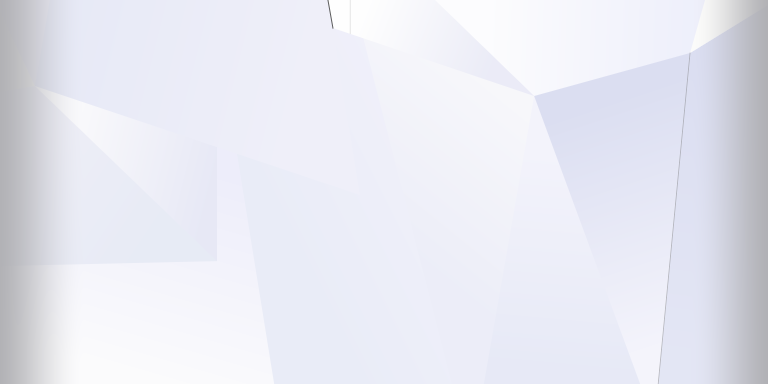
Give the GLSL for this background, as a Shadertoy shader.

```glsl
// Pale folded-paper facets in white and lavender with grey shaded sides.

// Smooth mask of the half plane to the left of the direction a -> b.
float leftOf(vec2 p, vec2 a, vec2 b) {
    vec2 dir = normalize(b - a);
    float dist = dir.x * (p.y - a.y) - dir.y * (p.x - a.x);
    return clamp(dist * iResolution.y + 0.5, 0.0, 1.0);
}

// Linear blend from one colour at a to another at b.
vec3 ramp(vec2 p, vec2 a, vec2 b, vec3 from, vec3 to) {
    vec2 axis = b - a;
    return mix(from, to, clamp(dot(p - a, axis) / dot(axis, axis), 0.0, 1.0));
}

// Smooth mask of a thin segment.
float stroke(vec2 p, vec2 a, vec2 b, float halfWidth) {
    vec2 axis = b - a;
    float along = clamp(dot(p - a, axis) / dot(axis, axis), 0.0, 1.0);
    float dist = length(p - a - axis * along);
    return clamp((halfWidth - dist) * iResolution.y + 0.5, 0.0, 1.0);
}

void mainImage(out vec4 fragColor, in vec2 fragCoord) {
    vec2 p = fragCoord / iResolution.xy * vec2(2.0, 1.0);

    // Shared corners of the folds
    vec2 leftPeak = vec2(0.091, 0.776);
    vec2 flapTop = vec2(0.565, 0.615);
    vec2 flapFoot = vec2(0.565, 0.320);
    vec2 notchTop = vec2(0.854, 1.0);
    vec2 notch = vec2(0.867, 0.927);
    vec2 sheetTip = vec2(0.9375, 0.492);
    vec2 hub = vec2(1.391, 0.75);
    vec2 ridgeTop = vec2(1.133, 1.0);
    vec2 rightPeak = vec2(1.797, 0.862);
    vec2 rightFoot = vec2(1.714, 0.0);
    vec2 cornerTop = vec2(1.836, 1.0);
    vec2 cornerSide = vec2(2.0, 0.987);

    // Lower left sheet
    vec3 color = ramp(p, vec2(0.56, 0.55), vec2(0.4, 0.0),
                      vec3(0.93, 0.93, 0.98), vec3(0.985, 0.985, 0.99));

    // Central sheets, from left to right
    vec3 facet = ramp(p, vec2(0.7, 0.4), vec2(1.1, 0.6),
                      vec3(0.912, 0.925, 0.968), vec3(0.94, 0.94, 0.98));
    color = mix(color, facet, leftOf(p, vec2(0.62, 0.583), vec2(0.714, 0.0)));
    facet = ramp(p, vec2(1.05, 0.35), vec2(1.35, 0.72),
                 vec3(0.925, 0.93, 0.972), vec3(0.968, 0.968, 0.982));
    color = mix(color, facet, leftOf(p, vec2(1.0, 0.69), vec2(1.177, 0.0)));
    facet = ramp(p, vec2(1.45, 0.6), vec2(1.4, 0.05),
                 vec3(0.953, 0.953, 0.985), vec3(0.905, 0.915, 0.965));
    color = mix(color, facet, leftOf(p, hub, vec2(1.26, 0.0)));

    // Blue fold below the right ridge
    facet = ramp(p, vec2(1.5, 0.7), vec2(1.7, 0.1),
                 vec3(0.86, 0.872, 0.945), vec3(0.955, 0.955, 0.985));
    color = mix(color, facet, leftOf(p, hub, vec2(1.667, 0.0)));

    // Left flap and its bright triangle
    float flap = leftOf(p, vec2(0.0, 0.307), flapFoot)
               * leftOf(p, flapFoot, flapTop)
               * leftOf(p, leftPeak, vec2(0.0, 0.76));
    facet = ramp(p, vec2(0.1, 0.6), vec2(0.4, 0.4),
                 vec3(0.93, 0.932, 0.965), vec3(0.907, 0.92, 0.962));
    color = mix(color, facet, flap);
    facet = ramp(p, vec2(0.2, 0.65), vec2(0.565, 0.56),
                 vec3(0.975, 0.975, 0.985), vec3(0.905, 0.91, 0.962));
    color = mix(color, facet, flap * leftOf(p, leftPeak, flapFoot));

    // Upper left sheet and its corner fan
    facet = ramp(p, vec2(0.15, 0.85), vec2(0.75, 0.7),
                 vec3(0.905, 0.915, 0.965), vec3(0.936, 0.937, 0.976));
    color = mix(color, facet, leftOf(p, leftPeak, sheetTip) * leftOf(p, sheetTip, notchTop));
    float fan = leftOf(p, vec2(0.0, 0.76), leftPeak);
    color = mix(color, vec3(0.925, 0.925, 0.965), fan * leftOf(p, leftPeak, vec2(0.13, 1.0)));
    color = mix(color, vec3(0.95, 0.95, 0.945), fan * leftOf(p, leftPeak, vec2(0.0, 0.97)));

    // Bright upper folds on both sides of the ridge
    facet = ramp(p, vec2(0.95, 0.96), vec2(1.28, 0.83),
                 vec3(0.995), vec3(0.92, 0.923, 0.967));
    color = mix(color, facet, leftOf(p, notch, hub) * leftOf(p, notchTop, notch)
                            * leftOf(p, hub, hub + vec2(0.0, 1.0)));
    facet = ramp(p, vec2(1.25, 0.95), vec2(1.78, 0.93),
                 vec3(0.99, 0.99, 0.995), vec3(0.935, 0.94, 0.983));
    color = mix(color, facet, leftOf(p, ridgeTop, hub) * leftOf(p, hub, rightPeak));

    // Right sheet and its bright corner
    facet = ramp(p, vec2(1.85, 0.85), vec2(1.75, 0.1),
                 vec3(0.858, 0.87, 0.945), vec3(0.89, 0.9, 0.957));
    color = mix(color, facet, leftOf(p, rightPeak, rightFoot) * leftOf(p, cornerSide, rightPeak));
    color = mix(color, vec3(0.985, 0.985, 0.98),
                leftOf(p, rightPeak, cornerSide) * leftOf(p, cornerTop, rightPeak));

    // Thin creases
    color = mix(color, vec3(0.2), 0.8 * stroke(p, notchTop, notch, 0.0013));
    color = mix(color, vec3(0.5), 0.25 * stroke(p, vec2(0.912, 1.0), vec2(0.912, 0.913), 0.001));
    color = mix(color, vec3(0.45), 0.45 * stroke(p, rightPeak, rightFoot, 0.001));

    // Grey shade along both sides
    float shade = max(1.0 - p.x / 0.21, (p.x - 1.81) / 0.19);
    shade = smoothstep(-0.05, 1.15, shade);
    color = mix(color, vec3(0.685, 0.685, 0.7), shade);

    fragColor = vec4(color, 1.0);
}
```
